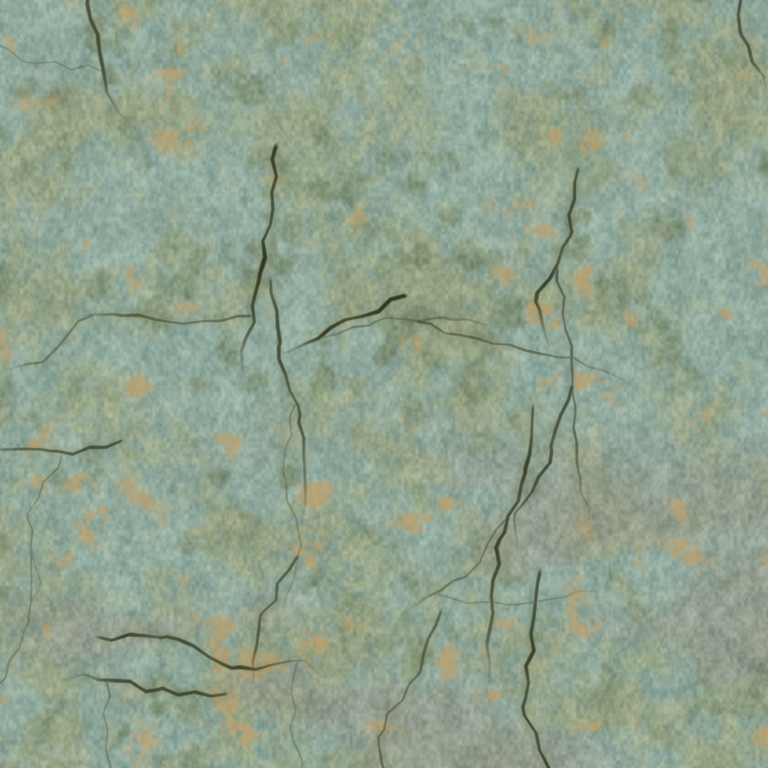
Reproduce this texture procedurally as a Shadertoy shader.

```glsl
// Weathered teal plaster with olive mottling, fine grain and rust flecks.
// Fractal value noise colours the wall; a loop grows jagged, branching cracks
// by measuring the distance to wandering lines that start on one another.

float hash(vec2 p) {
    vec3 q = fract(vec3(p.xyx) * 0.1031);
    q += dot(q, q.yzx + 33.33);
    return fract((q.x + q.y) * q.z);
}

float noise(vec2 p) {
    vec2 i = floor(p), f = fract(p);
    f = f * f * (3.0 - 2.0 * f);
    return mix(mix(hash(i), hash(i + vec2(1, 0)), f.x),
               mix(hash(i + vec2(0, 1)), hash(i + vec2(1, 1)), f.x), f.y);
}

float fbm(vec2 p) {
    float sum = 0.0, amp = 0.533;
    for (int i = 0; i < 4; i++) {
        sum += amp * noise(p);
        p = mat2(1.6, 1.2, -1.2, 1.6) * p + 17.3;
        amp *= 0.5;
    }
    return sum;
}

// Piecewise linear noise gives the cracks their angular bends
float jag(float x, float seed) {
    float i = floor(x);
    return mix(hash(vec2(i + 40.0, seed)), hash(vec2(i + 41.0, seed)), fract(x));
}

// Sideways drift of a crack at distance s from its start
float wander(float s, float seed) {
    return 0.050 * (jag(s * 11.0, seed) - jag(0.0, seed))
         + 0.010 * (jag(s * 47.0, seed + 90.0) - jag(0.0, seed + 90.0));
}

// x: crack darkness, y: stained halo around the cracks
vec2 cracks(vec2 uv, float pixel) {
    vec2 result = vec2(0), start = vec2(0), dir = vec2(0, -1);
    float len = 0.3, seed = 0.0;
    for (int i = 0; i < 39; i++) {
        float id = float(i);
        bool isRoot = i % 3 == 0;

        // Roots sit on a jittered grid, branches leave the previous crack
        if (isRoot) {
            float cell = float(i / 3);
            vec2 jitter = vec2(hash(vec2(id, 3.0)), hash(vec2(id, 5.0)));
            start = (vec2(mod(cell, 4.0), floor(cell / 4.0)) + jitter) / vec2(4.0, 3.0);
            start += vec2(-0.06, 0.08);
        } else {
            float s = len * mix(0.35, 0.9, hash(vec2(id, 7.0)));
            start += dir * s + vec2(-dir.y, dir.x) * wander(s, seed);
        }

        // Mostly vertical or horizontal, a few diagonal
        float kind = hash(vec2(id, 11.0));
        float angle = kind < 0.48 ? -1.57 : kind < 0.82 ? 0.0 : -2.45;
        angle += 0.5 * (hash(vec2(id, 13.0)) - 0.5);
        dir = vec2(cos(angle), sin(angle));
        if (kind > 0.65 && kind < 0.82) dir = -dir;
        len = mix(0.14, 0.42, hash(vec2(id, 17.0)));
        seed = id + 200.0;
        float strength = hash(vec2(id, 19.0));
        strength = isRoot ? mix(0.5, 1.0, strength) : mix(0.22, 0.85, strength * strength);

        vec2 rel = uv - start;
        float s = dot(rel, dir);
        float d = abs(dot(rel, vec2(-dir.y, dir.x)) - wander(s, seed));
        float t = s / len;
        float span = smoothstep(-0.01, 0.02, t) * (1.0 - smoothstep(0.6, 1.0, t));
        float rough = jag(s * 26.0, seed + 50.0);
        float width = 0.0026 * strength * (0.45 + 0.8 * rough) * mix(0.5, 1.0, span);
        float line = 1.0 - smoothstep(width * 0.4, width + 0.0012 + 0.5 * pixel, d);
        float ink = line * span * strength * mix(0.7, 1.15, rough);
        result.x = max(result.x, min(ink, 1.0));
        result.y = max(result.y, exp(-d / 0.006) * span * strength);
    }
    return result;
}

void mainImage(out vec4 fragColor, in vec2 fragCoord) {
    vec2 uv = fragCoord / iResolution.y;
    vec2 crack = cracks(uv, 1.0 / iResolution.y);

    // Mottled paint
    float blotch = fbm(uv * 13.0 + 4.0);
    float speckle = fbm(uv * vec2(62.0, 50.0) + 31.0);
    float olive = smoothstep(0.40, 0.68, 0.65 * blotch + 0.35 * speckle);
    vec3 color = mix(vec3(0.575, 0.675, 0.630), vec3(0.580, 0.630, 0.510), olive);
    color = mix(color, vec3(0.49, 0.55, 0.43), 0.65 * smoothstep(0.56, 0.76, fbm(uv * 24.0 + 70.0)));

    // Worn greyish patches in the lower part
    float worn = smoothstep(0.50, 0.72, fbm(uv * vec2(3.0, 6.5) + 9.0));
    worn *= 1.0 - smoothstep(0.32, 0.48, uv.y);
    color = mix(color, vec3(0.58, 0.605, 0.545), 0.75 * worn);

    // Fine grain, slightly taller than wide
    float grain = noise(uv * vec2(210.0, 150.0)) + 0.6 * noise(uv * vec2(330.0, 260.0) + 5.0) - 0.8;
    color += grain * vec3(0.095, 0.085, 0.085) + 0.16 * (speckle - 0.5);

    // Rust flecks, denser low on the wall
    float rust = smoothstep(0.66, 0.80, fbm(uv * vec2(17.0, 22.0) + 52.0) + 0.05 * (1.0 - uv.y));
    color = mix(color, vec3(0.74, 0.62, 0.42), 0.7 * rust * smoothstep(0.3, 0.6, speckle));

    // Stained edges and dark cracks
    color = mix(color, vec3(0.47, 0.48, 0.32), 0.40 * crack.y);
    color = mix(color, vec3(0.19, 0.22, 0.14), crack.x);
    fragColor = vec4(clamp(color, 0.0, 1.0), 1.0);
}
```
